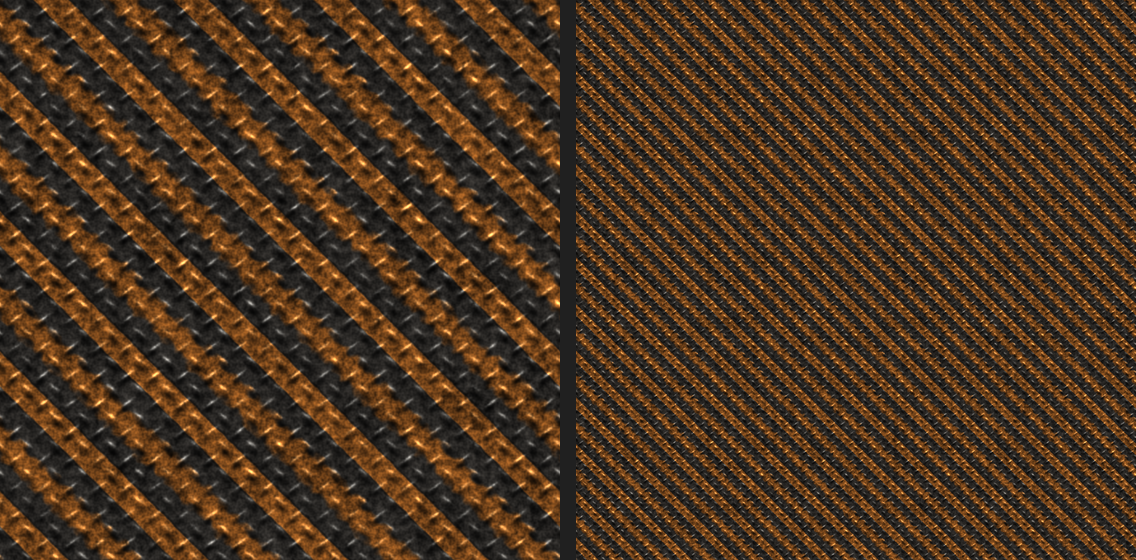
Left, the tile; right, the same tile 3 across and 3 down.
This texture is drawn by a WebGL 2 fragment shader. Its source:

```glsl
#version 300 es
precision highp float;
uniform vec2 u_resolution;
out vec4 fragColor;

float hash(vec2 p) {
  vec3 q = fract(p.xyx * vec3(0.1031, 0.1030, 0.0973));
  q += dot(q, q.yzx + 33.33);
  return fract((q.x + q.y) * q.z);
}

// Gradient noise that wraps after a whole number of cells
float cornerSlope(vec2 cell, vec2 offset, float period) {
  float angle = 6.2832 * hash(mod(cell, period) + period);
  return dot(vec2(cos(angle), sin(angle)), offset);
}

float gradientNoise(vec2 uv, float period) {
  vec2 p = uv * period, i = floor(p), f = p - i;
  vec2 w = f * f * f * (f * (f * 6.0 - 15.0) + 10.0);
  vec2 e = vec2(1, 0);
  float low = mix(cornerSlope(i, f, period), cornerSlope(i + e, f - e, period), w.x);
  float high = mix(cornerSlope(i + e.yx, f - e.yx, period),
                   cornerSlope(i + e.xx, f - e.xx, period), w.x);
  return mix(low, high, w.y);
}

// Soft slanted ellipse repeated once per plate cell, with varied strength
float tread(vec2 plate, vec2 centre, float angle, vec2 size) {
  vec2 p = plate - centre + 0.5;
  float strength = mix(0.65, 1.15, hash(mod(floor(p), 20.0) + 7.0));
  vec2 q = fract(p) - 0.5;
  float c = cos(angle), s = sin(angle);
  q = vec2(c * q.x + s * q.y, c * q.y - s * q.x) / size;
  return strength * exp(-dot(q, q));
}

void main() {
  vec2 uv = gl_FragCoord.xy / u_resolution;
  vec2 plate = uv * 20.0;

  // Wear at several scales
  float blotch = gradientNoise(uv, 9.0) + 0.6 * gradientNoise(uv, 23.0);
  float grime = gradientNoise(uv, 60.0);
  float grain = gradientNoise(uv, 113.0) + 0.8 * gradientNoise(uv, 211.0);

  // Raised treads lean alternately right and left
  float shadow = tread(plate, vec2(0.44, 0.38), 0.68, vec2(0.26, 0.13))
               + tread(plate, vec2(0.04, 0.85), -0.68, vec2(0.26, 0.14));
  float glow = tread(plate, vec2(0.56, 0.60), 0.62, vec2(0.27, 0.13))
             + tread(plate, vec2(0.96, 0.16), -0.62, vec2(0.25, 0.12));
  float glint = tread(plate, vec2(0.57, 0.635), 0.62, vec2(0.21, 0.05))
              + 0.85 * tread(plate, vec2(0.96, 0.16), -0.62, vec2(0.17, 0.055));

  // Painted diagonals: every second one has a ragged, soft border
  float stripe = 8.0 * (uv.x + uv.y) + 0.77;
  float ragged = 1.0 - mod(floor(stripe), 2.0);
  float wobble = mix(0.02, 0.10, ragged) * (grime + 0.5 * blotch);
  float reach = abs(fract(stripe) - 0.5) + wobble + ragged * 0.07 * (shadow - glow);
  float softness = mix(0.025, 0.07, ragged);
  float paint = 1.0 - smoothstep(0.25 - softness, 0.25 + softness, reach);

  // Thin groove along the clean borders
  float groove = (1.0 - ragged) * exp(-pow((reach - 0.27) / 0.025, 2.0));

  vec3 steel = vec3(0.155, 0.147, 0.138);
  vec3 orange = vec3(0.47, 0.275, 0.105);
  vec3 color = mix(steel, orange, paint);
  color *= 1.0 + 0.22 * blotch + 0.40 * grime + 0.50 * grain;
  color *= 1.0 + mix(0.25, 0.32, paint) * glow;
  color *= 1.0 - min(0.70 * shadow, 0.8);
  color *= 1.0 - 0.35 * groove;

  // Bare edges catch the light
  vec3 shine = mix(vec3(0.40, 0.40, 0.39), vec3(0.58, 0.47, 0.32), paint);
  color += shine * glint * (0.9 + 0.7 * grime + 0.4 * grain);

  fragColor = vec4(clamp(color, 0.0, 1.0), 1.0);
}
```
